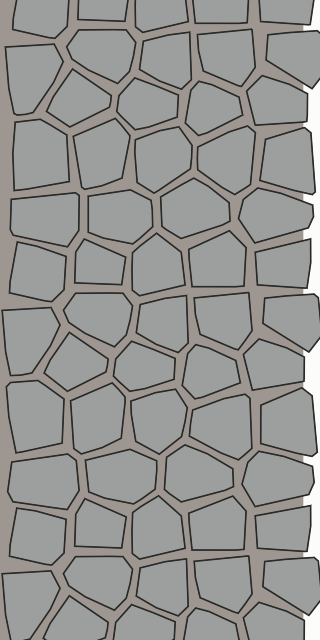
Reproduce this pattern procedurally as a Shadertoy shader.

```glsl
// Crazy paving: outlined angular stones in repeating bands of five courses, with a bare strip at the right.

// Each course: first stone x, stone spacing, depth in band, stone count (percent of canvas width)
const vec4 COURSES[5] = vec4[5](
    vec4(13.0, 24.5,  0.0, 4.0),
    vec4(12.0, 19.0, 14.1, 5.0),
    vec4(10.0, 20.0, 32.0, 5.0),
    vec4(24.0, 20.6, 45.6, 4.0),
    vec4(11.5, 19.5, 62.2, 5.0));
const float BAND_HEIGHT = 82.3;
const float BAND_START = -13.5;

vec2 hash2(vec2 c) {
    return fract(sin(vec2(dot(c, vec2(12.7, 31.1)), dot(c, vec2(26.9, 18.3)))) * 4375.8);
}

float bandOf(float row) { return floor((row + 0.5) / 5.0); }

// Centre of stone i in a course; absent stones are sent far away
vec2 stoneCentre(float row, float i) {
    float band = bandOf(row), k = row - 5.0 * band;
    vec4 course = COURSES[int(k + 0.5)];
    bool offsetCourse = k > 2.5 && k < 3.5;
    if (i > course.w + 0.5 || (offsetCourse && i < -0.5)) return vec2(1000.0);

    // Only the first and last course differ from band to band
    float variation = (k < 0.5 || k > 3.5) ? 7.0 * band : 0.0;
    vec2 jitter = hash2(vec2(i + variation, k)) - 0.5;
    vec2 centre = vec2(course.x + course.y * i, course.z + BAND_START + BAND_HEIGHT * band);
    centre += jitter * vec2(4.0, 4.5);
    if (band < 0.5) centre.x += 1.0;
    // A tall stone fills the gap at the left of the offset course
    if (k > 1.5 && k < 2.5 && i < 0.5) centre.y += 7.3;
    return centre;
}

// Signed distance to the stone outline around p
float pavingDistance(vec2 p) {
    float baseRow = floor((p.y - BAND_START) / BAND_HEIGHT * 5.0);
    float nearest = 1e9;
    vec2 centre = vec2(0.0), id = vec2(0.0);

    // Find the owning stone
    for (float r = -2.0; r <= 3.0; r++) {
        for (float i = -1.0; i <= 5.0; i++) {
            vec2 c = stoneCentre(baseRow + r, i);
            float dist = dot(p - c, p - c);
            if (dist < nearest) {
                nearest = dist;
                centre = c;
                id = vec2(i, baseRow + r);
            }
        }
    }
    float k = id.y - 5.0 * bandOf(id.y);
    if (id.x < -0.5 || id.x > COURSES[int(k + 0.5)].w - 0.5) return 10.0;

    // Cut it by tilted, inset planes facing each neighbour
    float d = -100.0;
    for (float r = -2.0; r <= 3.0; r++) {
        for (float i = -1.0; i <= 5.0; i++) {
            vec2 other = vec2(i, baseRow + r);
            vec2 c = stoneCentre(other.y, i);
            vec2 toward = c - centre;
            if (dot(toward, toward) < 0.01) continue;
            vec2 normal = normalize(toward);
            vec2 fromMiddle = p - 0.5 * (c + centre);
            vec2 step2 = other - id;
            vec2 h = hash2(vec2(id.x + 7.0 * k, step2.x + 5.0 * step2.y));
            vec2 tilted = normalize(normal + (h.x - 0.5) * 0.36 * vec2(-normal.y, normal.x));
            float cut = dot(fromMiddle, tilted) + 0.8 + 1.1 * h.y;
            d = max(d, max(cut, dot(fromMiddle, normal) + 0.9));
        }
    }
    return d;
}

void mainImage(out vec4 fragColor, in vec2 fragCoord) {
    float pixel = 100.0 / iResolution.x;
    vec2 p = vec2(fragCoord.x, iResolution.y - fragCoord.y) * pixel;
    float soft = 0.6 * pixel;
    float d = pavingDistance(p);

    // Mortar bed and bare strip, then stone faces, then outlines
    vec3 color = mix(vec3(0.62, 0.59, 0.57), vec3(0.99, 0.99, 0.98),
                     smoothstep(-soft, soft, p.x - 94.8));
    color = mix(color, vec3(0.615, 0.625, 0.62), smoothstep(soft, -soft, d));
    color = mix(color, vec3(0.16, 0.16, 0.15), smoothstep(soft, -soft, abs(d) - 0.26));
    fragColor = vec4(color, 1.0);
}
```
